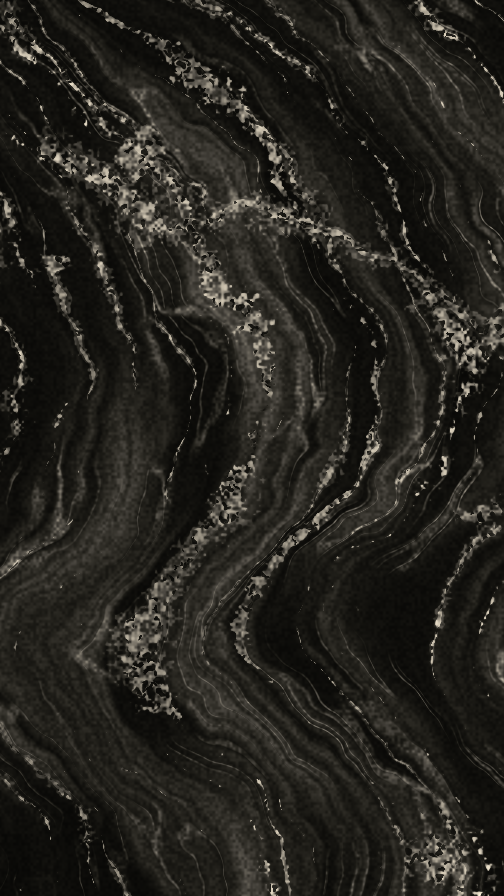
Reproduce this texture procedurally as a Shadertoy shader.

```glsl
float hash(vec2 c) {
    vec3 q = fract(c.xyx * vec3(0.1031, 0.1030, 0.0973));
    q += dot(q, q.yzx + 33.33);
    return fract((q.x + q.y) * q.z);
}

float smoothNoise(vec2 p) {
    vec2 i = floor(p), f = fract(p);
    f = f * f * (3.0 - 2.0 * f);
    float low = mix(hash(i), hash(i + vec2(1, 0)), f.x);
    float high = mix(hash(i + vec2(0, 1)), hash(i + vec2(1, 1)), f.x);
    return mix(low, high, f.y);
}

vec2 jitter(vec2 p) {
    return vec2(smoothNoise(p), smoothNoise(p + 71.0)) - 0.5;
}

// Cellular noise: distance to the nearest grain centre, and that grain's id
vec2 cellular(vec2 p) {
    vec2 cell = floor(p), nearest = vec2(9.0, 0.0);
    for (int y = -1; y <= 1; y++)
    for (int x = -1; x <= 1; x++) {
        vec2 c = cell + vec2(x, y);
        vec2 centre = c + vec2(hash(c), hash(c + 57.0));
        float d = distance(p, centre);
        if (d < nearest.x) nearest = vec2(d, hash(c + 113.0));
    }
    return nearest;
}

// Layered sines and small kinks that crumple the strata
vec2 fold(vec2 p, float amplitude, float frequency) {
    vec2 kink = 0.014 * jitter(p * 21.0) + 0.007 * jitter(p * 52.0);
    for (int i = 0; i < 5; i++) {
        p += amplitude * sin(frequency * p.yx + vec2(1.3, 4.1) * float(i + 1));
        p += 0.35 * amplitude * sin(frequency * 1.3 * (p.x + p.y) + float(i));
        amplitude *= 0.52;
        frequency *= 1.85;
    }
    return p + kink;
}

// Sideways position of the strata at a depth below the top edge
float bend(float depth) {
    float dent = (depth - 0.74) / 0.13;
    return 0.02 + 0.3 * (1.0 - exp(-4.0 * depth)) - 0.15 * exp(-dent * dent);
}

float blob(vec2 p, vec2 centre, vec2 radius) {
    vec2 d = (p - centre) / radius;
    return exp(-dot(d, d));
}

// Strip of crumbs, dense at its core, that swells and breaks off along its length
float vein(float across, float along, float width, float seed, float ragged, float persistence) {
    float swell = smoothNoise(vec2(along * 11.0, seed * 7.3));
    float presence = smoothNoise(vec2(along * 6.0 + 31.0, seed * 5.7)) + persistence;
    float w = width * (0.35 + 2.2 * swell * swell);
    float wander = 0.024 * (smoothNoise(vec2(along * 8.0, seed * 3.9)) - 0.5)
                 + 0.008 * (smoothNoise(vec2(along * 40.0, seed * 9.1)) - 0.5);
    float body = 1.0 - abs(across + wander) / w - 1.3 * (1.0 - smoothstep(0.2, 0.75, presence));
    return smoothstep(0.1, 0.5, body + 1.7 * (ragged - 0.5));
}

vec3 stoneColour(float light) {
    return light * mix(vec3(1.05, 1.0, 0.76), vec3(1.05, 1.0, 0.9), clamp(light * 4.0, 0.0, 1.0));
}

void mainImage(out vec4 fragColor, in vec2 fragCoord) {
    vec2 p = fragCoord / iResolution.y;
    p.y = 1.0 - p.y;
    vec2 q = fold(p, 0.018, 10.0);
    float along = q.y;
    float across = q.x - bend(along);

    // Mineral grains with uneven outlines
    vec2 grain = cellular(p * 140.0 + 1.3 * jitter(p * 170.0));
    float grit = smoothNoise(p * 310.0);
    float clump = smoothNoise(p * 125.0 + 9.0);
    float lump = smoothNoise(p * 58.0);
    float ragged = 0.5 + 1.35 * (0.35 * grit + 0.35 * clump + 0.3 * lump - 0.5);
    float darkSpot = step(grain.y, 0.4) * (1.0 - smoothstep(0.35, 0.6, grain.x));

    // Regions rich in pale mineral
    vec2 r = p + 0.07 * jitter(p * 15.0) + 0.03 * jitter(p * 40.0);
    float rich = blob(r, vec2(0.04, 0.29), vec2(0.05, 0.03)) + blob(r, vec2(0.55, 0.34), vec2(0.03, 0.04))
               + blob(r, vec2(0.5, 0.57), vec2(0.06, 0.03)) + blob(r, vec2(0.48, 0.93), vec2(0.07, 0.06))
               + blob(r, vec2(0.16, 0.14), vec2(0.03, 0.05));

    // Fine dark striations
    float zone = smoothstep(0.25, 0.8, smoothNoise(vec2(across * 17.0, along * 4.0)) + 0.15 * rich);
    float medium = smoothNoise(vec2(across * 65.0, along * 5.0 + 7.0));
    float fine = smoothNoise(vec2(across * 170.0, along * 8.0));
    float light = 0.04 + 0.2 * (0.12 + zone) * (0.45 * medium + 0.55 * fine) * (0.5 + medium);

    // Broken hairlines along contours of the stretched noise
    float wide = abs(smoothNoise(vec2(across * 34.0, along * 5.0 + 19.0)) - 0.5);
    float tight = abs(smoothNoise(vec2(across * 75.0, along * 7.0 + 43.0)) - 0.5);
    float hairline = 1.0 - smoothstep(0.0, 0.05, wide);
    hairline = max(hairline, 0.6 - 0.6 * smoothstep(0.0, 0.09, tight));
    float broken = smoothstep(0.35, 0.8, smoothNoise(vec2(across * 22.0, along * 13.0)));
    light += 0.26 * hairline * broken * (0.2 + 1.3 * ragged);

    // Parallel veins, each shedding faint dust
    float cover = 0.0, dust = 0.0;
    for (int i = 0; i < 18; i++) {
        float seed = float(i) + 1.0;
        float size = hash(vec2(seed, 4.0));
        float d = across + 0.33 - 0.05 * (float(i) + 0.7 * hash(vec2(seed, 9.0)));
        float width = mix(0.0018, 0.0075, size * size) * (1.0 + 1.2 * rich);
        cover = max(cover, (0.65 + 0.35 * size) * vein(d, along, width, seed, ragged, 0.0));
        dust = max(dust, vein(d, along, width * 2.8, seed, ragged, -0.05));
    }

    // Broad veins and the slanting seam that crosses them
    float core = 0.008 + 0.008 * blob(p, vec2(0.25, 0.38), vec2(0.2, 0.15));
    float seam = along - 0.16 - 0.34 * q.x + 0.05 * (smoothNoise(q * 9.0) - 0.5);
    float seamWidth = mix(0.012, 0.005, q.x / 0.56);
    cover = max(cover, vein(across, along, core, 23.0, ragged, 0.3));
    cover = max(cover, 0.8 * vein(across - 0.125, along, 0.009, 31.0, ragged, 0.2));
    cover = max(cover, 0.85 * vein(seam, q.x * 1.4, seamWidth, 41.0, ragged, 0.15));
    dust = max(dust, vein(across, along, core * 2.2, 23.0, ragged, 0.1));
    dust = max(dust, vein(seam, q.x * 1.4, seamWidth * 2.5, 41.0, ragged, 0.1));

    // Torn pale patches inside the rich regions
    float torn = smoothNoise(vec2(across * 60.0, along * 22.0));
    cover = max(cover, 0.85 * smoothstep(0.55, 0.8, rich * (0.2 + 0.8 * torn + 0.5 * ragged)));

    light += 0.15 * dust * (0.1 + 0.8 * grit + 0.4 * fine);
    light *= 0.7 + 0.6 * grit;
    float crystal = smoothstep(0.15, 0.9, 0.55 * grit + 0.45 * clump);
    float pale = mix(0.2, 0.86, crystal) * mix(0.65, 1.15, smoothNoise(p * 10.0));
    light = mix(light, max(pale * (1.0 - 0.85 * darkSpot), 0.05), cover);

    // Dimmer towards the lower left
    light *= 1.03 - 0.25 * blob(p, vec2(0.0, 0.85), vec2(0.3));
    fragColor = vec4(stoneColour(light), 1.0);
}
```
